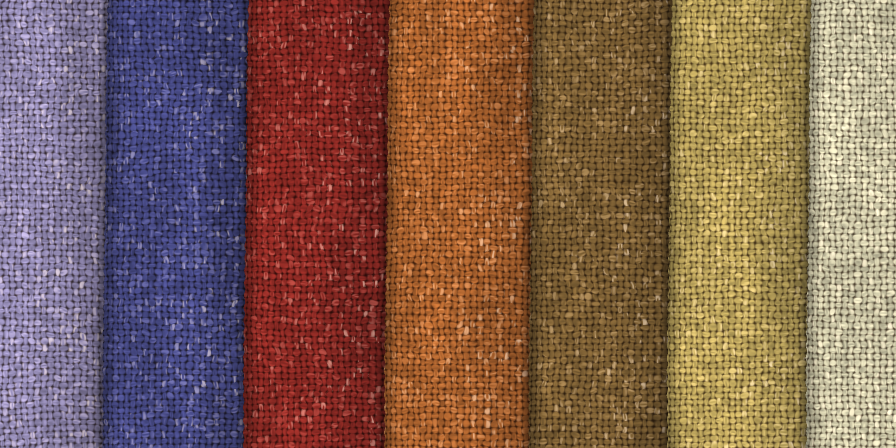
This texture is drawn by a WebGL 1 fragment shader. Its source:

```glsl
precision highp float;
// Seven overlapping folds of coarse plain-weave cloth, each dyed a different colour.
uniform vec2 u_resolution;

const float PI = 3.14159265;

float hash(vec2 p) {
  vec3 q = fract(p.xyx * vec3(0.1031, 0.1030, 0.0973));
  q += dot(q, q.yzx + 33.33);
  return fract((q.x + q.y) * q.z);
}

float noise(vec2 p) {
  vec2 i = floor(p), f = fract(p);
  f = f * f * (3.0 - 2.0 * f);
  return mix(mix(hash(i), hash(i + vec2(1.0, 0.0)), f.x),
             mix(hash(i + vec2(0.0, 1.0)), hash(i + 1.0), f.x), f.y);
}

vec3 dyeColor(float fold) {
  if (fold < 0.5) return vec3(0.50, 0.47, 0.61);  // lavender
  if (fold < 1.5) return vec3(0.24, 0.25, 0.45);  // indigo
  if (fold < 2.5) return vec3(0.47, 0.14, 0.12);  // red
  if (fold < 3.5) return vec3(0.59, 0.34, 0.16);  // orange
  if (fold < 4.5) return vec3(0.43, 0.33, 0.18);  // brown
  if (fold < 5.5) return vec3(0.63, 0.55, 0.31);  // straw
  return vec3(0.70, 0.68, 0.57);                  // cream
}

// Plain weave: x = thread height, y = random per float, z = 1 on warp threads.
vec3 weave(vec2 p) {
  vec2 cell = floor(p), f = fract(p) - 0.5;
  float over = 1.0 - 2.0 * mod(cell.x + cell.y, 2.0);
  vec2 ridge = cos(PI * f);
  float weft = ridge.y + 0.75 * over * ridge.x + 0.08;
  float warp = ridge.x - 0.55 * over * ridge.y;
  float isWarp = step(weft, warp);
  // A float reaches into the cells beside it, so name it by its middle cell.
  vec2 owner = cell;
  if (isWarp < 0.5 && over < 0.0) owner.x += sign(f.x);
  if (isWarp > 0.5 && over > 0.0) owner.y += sign(f.y);
  return vec3(max(weft, warp), hash(owner + 71.0 * isWarp), isWarp);
}

vec3 cloth(vec2 uv) {
  // Fold edges lean slightly and ripple with the threads.
  float x = uv.x - 0.01 * (uv.y - 0.5) - 0.01 * exp(-pow((uv.x - 1.25) * 4.0, 2.0));
  x += 0.0015 * sin(uv.y * 72.0 * PI) + 0.004 * (noise(vec2(uv.y * 5.0, 3.0)) - 0.5);
  float along = (x - 0.234) / 0.314;
  float fold = floor(along) + 1.0;
  float t = fract(along);

  // Threads crowd together where the cloth rolls under at the left edge.
  vec2 p = vec2(uv.x - 0.012 * exp(-14.0 * t), uv.y) * vec2(70.0, 72.0);
  p += vec2(17.3, 9.7) * fold;
  p += 0.6 * vec2(noise(p * 0.13), noise(p * 0.11 + 40.0));
  p += 0.4 * vec2(noise(p * 0.8 + 13.0), noise(p * 0.8 + 57.0));
  vec3 thread = weave(p);
  float fibre = noise(p * mix(vec2(1.3, 4.0), vec2(4.0, 1.3), thread.z) + 5.0);

  // Uneven dye, with slivers of pale fibre showing mostly on the warp.
  vec3 dye = dyeColor(fold);
  float fleck = smoothstep(0.45, 1.0, thread.y) * smoothstep(0.3, 0.75, fibre);
  fleck *= (0.16 + 0.26 * thread.z) * (0.7 + 0.6 * smoothstep(0.3, 0.9, t));
  vec3 color = mix(dye, vec3(0.74, 0.68, 0.62), fleck);
  color *= 0.91 + 0.18 * thread.y;
  color *= 0.93 + 0.14 * noise(p * vec2(0.25, 0.08));
  color *= 0.84 + 0.32 * fibre;

  // Rounded threads with dark, dye-tinted gaps of uneven depth.
  float gap = 0.25 * noise(p * 0.9 + 91.0);
  float lit = smoothstep(0.2 - gap, 1.45 - gap, thread.x);
  color *= mix(vec3(0.43, 0.37, 0.33), vec3(1.22), lit);

  // Roll of the fold, and the shadow of the next one lying over it.
  float shade = mix(0.72, 1.0, smoothstep(0.0, 0.12, t));
  shade *= 1.0 - 0.17 * smoothstep(0.5, 1.0, t);
  shade *= 1.0 - 0.35 * smoothstep(0.93, 1.0, t);
  return color * shade;
}

void main() {
  // Four samples per pixel smooth the threads and fold edges.
  vec3 sum = vec3(0.0);
  for (int i = 0; i < 4; i++) {
    float k = float(i);
    vec2 jitter = vec2(mod(k, 2.0), floor(k / 2.0)) * 0.5 - 0.25;
    vec2 uv = (gl_FragCoord.xy + jitter) / u_resolution * vec2(2.0, 1.0);
    sum += cloth(uv);
  }
  gl_FragColor = vec4(sum / 4.0, 1.0);
}
```
